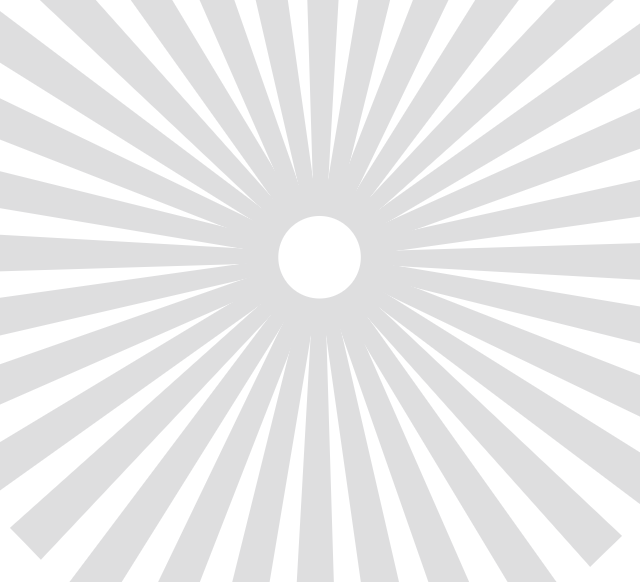
This background is drawn by a Shadertoy shader. Its source:

```glsl
// A pale grey sunburst on white: 32 tapered rays around a disc with a round hole.
// The plane is folded into 32 sectors; each holds one white wedge between two
// rays, and signed distances cut out the wedges, the ray ends and the hole.

const float RAY_COUNT = 32.0;
const float SECTOR = 6.2831853 / RAY_COUNT;

// Distance to the white wedge that opens outward along +x from its tip.
float wedgeDistance(vec2 q, float tip, float slope) {
    return (abs(q.y) - slope * (q.x - tip)) / sqrt(1.0 + slope * slope);
}

vec2 polar(float radius, float angle) {
    return radius * vec2(cos(angle), sin(angle));
}

void mainImage(out vec4 fragColor, in vec2 fragCoord) {
    float pixel = 1.0 / iResolution.y;
    vec2 center = vec2(0.4993 * iResolution.x / iResolution.y, 0.558);
    vec2 p = fragCoord * pixel - center;
    float radius = length(p);

    // Clockwise angle, turned slightly off the horizontal, counted in sectors
    float turn = (atan(-p.y, p.x + 1e-6) - radians(0.75)) / SECTOR;
    float gap = mod(floor(turn), RAY_COUNT);
    vec2 inGap = polar(radius, (fract(turn) - 0.5) * SECTOR);
    vec2 inRay = polar(radius, (fract(turn + 0.5) - 0.5) * SECTOR);

    // Every fourth gap starts farther out; the last of them sits one step on
    bool isFar = gap == 30.0 || (mod(gap, 4.0) == 1.0 && gap != 29.0);
    float white = wedgeDistance(inGap, isFar ? 0.1745 : 0.140, isFar ? 0.0645 : 0.055);

    // Square ray ends and the central hole
    white = min(white, 0.7055 - inRay.x);
    white = min(white, radius - 0.0709);

    float coverage = clamp(0.5 - white / pixel, 0.0, 1.0);
    vec3 rayGrey = vec3(0.87, 0.87, 0.875);
    fragColor = vec4(mix(rayGrey, vec3(1.0), coverage), 1.0);
}
```
